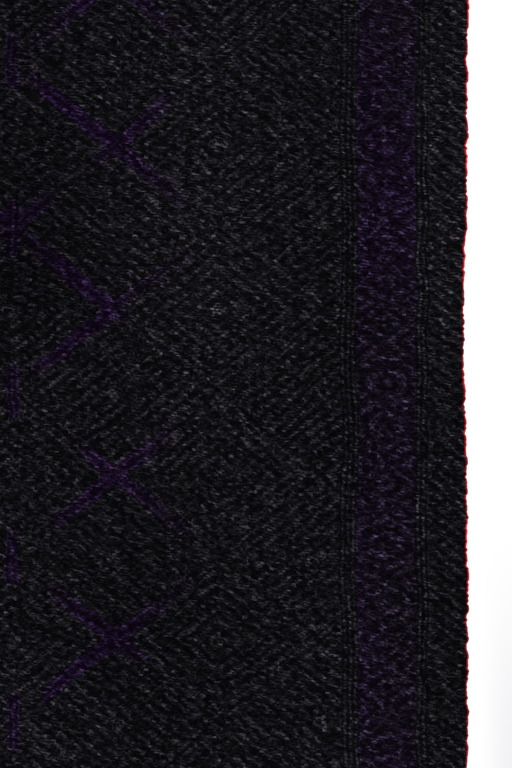
Write a Shadertoy shader that draws this texture.

```glsl
// Dark woven cloth: a field of nested, ribbed diamonds, a corded side border
// and a frayed red selvedge against white. Ribs are cosine profiles on folded
// coordinates; staggered thread flecks and value noise supply weave and wear.

const float TAU = 6.2831853;

float hash(vec2 p) {
    return fract(sin(dot(p, vec2(127.1, 311.7))) * 43758.5453);
}

float noise(vec2 p) {
    vec2 i = floor(p), f = fract(p);
    f = f * f * (3.0 - 2.0 * f);
    return mix(mix(hash(i), hash(i + vec2(1, 0)), f.x),
               mix(hash(i + vec2(0, 1)), hash(i + vec2(1, 1)), f.x), f.y);
}

float rib(float phase) {
    return 0.5 + 0.5 * cos(TAU * phase);
}

// Soft mask that is one between lo and hi
float band(float x, float lo, float hi) {
    return smoothstep(lo - 0.002, lo + 0.002, x) * (1.0 - smoothstep(hi - 0.002, hi + 0.002, x));
}

// Diamond lattice: x = rib height, y = purple tint
vec2 diamonds(vec2 p) {
    vec2 d = (p - vec2(0.426, 0.895)) * vec2(0.8, 1.0) / 0.322;
    vec2 diagonal = vec2(d.y + d.x, d.y - d.x);
    vec2 id = floor(diagonal + 0.5);
    vec2 f = abs(diagonal - id);
    float ring = max(f.x, f.y);

    // Main columns hold nested diamonds, the tiles between hold slanted ribs
    float between = mod(id.x + id.y, 2.0);
    float slant = hash(id + 3.0) < 0.5 ? f.x : f.y;
    float height = rib((between > 0.5 ? slant : ring) * 13.0 + 0.5);
    float outline = smoothstep(0.43, 0.46, ring);
    height = mix(height, rib((ring - 0.465) * 14.0), outline);
    height = max(height, 1.2 * (1.0 - smoothstep(0.04, 0.07, ring)));

    // Purple yarn surfaces in stretches of the outlines, mostly at the left
    float tint = outline * smoothstep(0.42, 0.7, noise(p * 7.0 + 4.0));
    tint *= 1.0 - smoothstep(0.2, 0.42, p.x);

    // Upright cords join the diamonds of the leftmost column
    float cord = band(p.x, 0.012, 0.036) * smoothstep(0.32, 0.36, abs(fract(d.y + 0.5) - 0.5));
    height = mix(height, rib((p.x - 0.024) / 0.012), cord);
    return vec2(height, max(tint, cord * 0.8));
}

// Cords, crossed motifs and slanted edge ribs
vec2 border(vec2 p) {
    float height = rib(p.x / 0.0105);
    float motif = band(p.x, 0.698, 0.812);
    vec2 c = vec2((p.x - 0.755) / 0.055, 2.0 * fract(p.y / 0.079) - 1.0);
    float crossed = rib(1.5 * (abs(c.x) - abs(c.y)));
    float eye = rib(1.8 * length(c));
    float shape = mix(crossed, eye, step(0.7, hash(vec2(floor(p.y / 0.079), 5.0))));
    shape *= 0.35 + 0.65 * smoothstep(0.0, 0.12, 1.0 - abs(c.y));
    height = mix(height, shape, motif);
    height = mix(height, rib((p.y + 0.8 * p.x) / 0.023), smoothstep(0.836, 0.842, p.x));
    float tint = motif * (0.25 + 0.55 * noise(p * vec2(9.0, 6.0)));
    return vec2(height, tint);
}

// Staggered short threads with rounded profiles and uneven sheen
float weave(vec2 p) {
    vec2 q = p / vec2(0.0115, 0.0062);
    q.y += 0.35 * q.x;
    q.x += 0.5 * mod(floor(q.y), 2.0);
    vec2 f = fract(q) - 0.5;
    float fleck = hash(floor(q)) * (1.0 - 1.6 * dot(f, f));
    float fibre = noise(p * vec2(230.0, 340.0));
    return 0.55 * fleck + 0.45 * fibre;
}

void mainImage(out vec4 fragColor, in vec2 fragCoord) {
    vec2 p = fragCoord / iResolution.x;
    float pixel = 1.0 / iResolution.x;

    // Hand-woven waver
    vec2 warp = vec2(noise(p * 13.0), noise(p * 13.0 + 40.0)) - 0.5;
    vec2 fine = vec2(noise(p * 75.0), noise(p * 75.0 + 20.0)) - 0.5;
    vec2 w = p + 0.009 * warp + 0.004 * fine;

    vec2 relief = mix(diamonds(w), border(w), smoothstep(0.662, 0.666, w.x));
    float wear = noise(p * 6.0 + 11.0);
    float height = mix(0.55, relief.x, 0.6 + 0.4 * wear);

    // Threads catch light on the ribs and sink into the grooves
    float thread = weave(w);
    float light = 0.025 + 0.38 * pow(thread, 1.9) * (0.3 + 0.85 * height);
    light *= 0.78 + 0.4 * noise(p * 3.0 + 2.0);
    light *= 0.8 + 0.25 * smoothstep(0.0, 0.5, p.x) * smoothstep(0.0, 0.7, p.y);
    vec3 cloth = light * vec3(0.98, 0.95, 1.06) + vec3(0.002, 0.0, 0.006);
    vec3 purple = light * vec3(1.1, 0.72, 1.45) + vec3(0.012, 0.0, 0.024);
    cloth = mix(cloth, purple, relief.y);

    // Uneven selvedge with a broken red fringe
    float dip = (p.y - 0.86) / 0.22;
    float edge = 0.913 - 0.007 * exp(-dip * dip);
    edge += 0.005 * (noise(vec2(p.y * 55.0, 1.0)) - 0.5) + 0.003 * (noise(vec2(p.y * 190.0, 7.0)) - 0.5);
    float fringe = smoothstep(edge - 0.005, edge - 0.001, p.x);
    fringe *= 0.35 + 0.65 * noise(vec2(p.y * 28.0, 9.0));
    cloth = mix(cloth, vec3(0.9, 0.1, 0.12), fringe);

    vec3 paper = vec3(1.0) - vec3(0.05, 0.05, 0.04) * smoothstep(0.5, 0.0, p.y) * smoothstep(0.93, 1.0, p.x);
    vec3 color = mix(cloth, paper, smoothstep(edge - pixel, edge + pixel, p.x));
    fragColor = vec4(color, 1.0);
}
```
